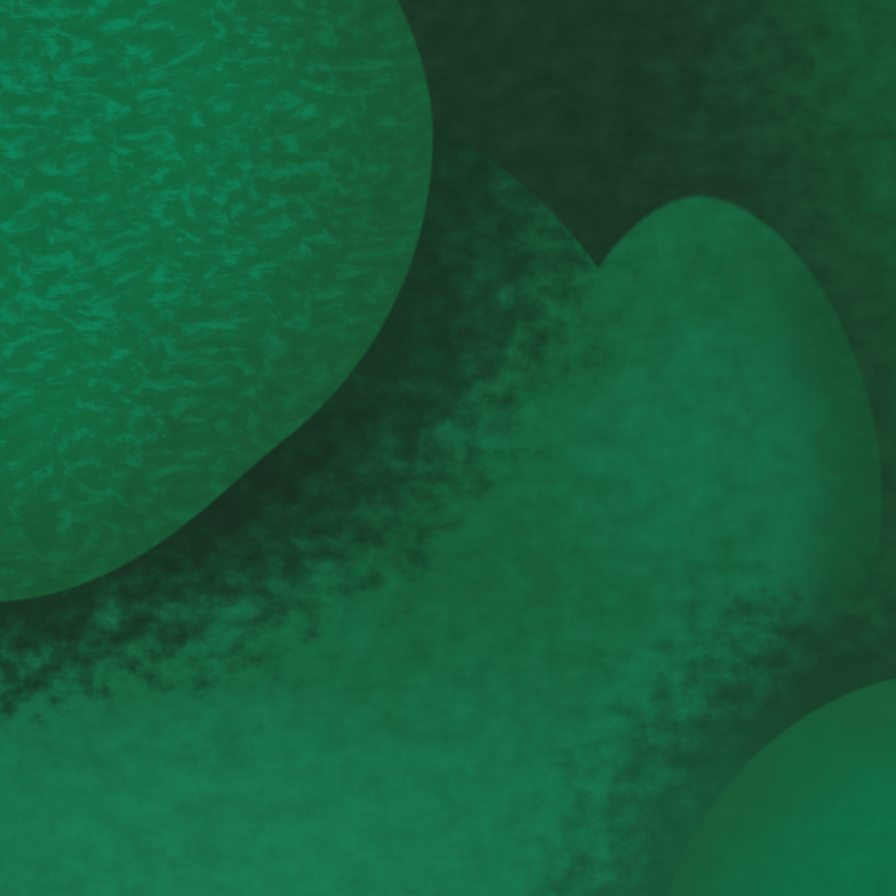
A Shadertoy shader for this background:

```glsl
// Overlapping rounded green hills with a soft painted-paper texture.
// Each hill is a distance-like field; its rim, cast shadow and mottling
// are driven by that field and by layered gradient noise.

vec2 hashGradient(vec2 cell) {
    uvec2 q = uvec2(ivec2(cell) + 4096) * uvec2(1597334673u, 3812015801u);
    uint h = (q.x ^ q.y) * 1597334673u;
    h ^= h >> 15;
    float angle = float(h & 65535u) * 6.2832 / 65536.0;
    return vec2(cos(angle), sin(angle));
}

float gradientNoise(vec2 p) {
    vec2 i = floor(p), f = fract(p);
    vec2 u = f * f * f * (f * (f * 6.0 - 15.0) + 10.0);
    vec2 e = vec2(1, 0);
    float low = mix(dot(hashGradient(i), f),
                    dot(hashGradient(i + e.xy), f - e.xy), u.x);
    float high = mix(dot(hashGradient(i + e.yx), f - e.yx),
                     dot(hashGradient(i + e.xx), f - e.xx), u.x);
    return 1.4 * mix(low, high, u.y);
}

float fbm(vec2 p) {
    float sum = 0.0, gain = 0.5;
    for (int i = 0; i < 4; i++) {
        sum += gain * gradientNoise(p);
        p = p * 1.93 + 7.3;
        gain *= 0.6;
    }
    return sum;
}

float superLength(vec2 p, float power) {
    p = pow(abs(p) + 1e-5, vec2(power));
    return pow(p.x + p.y, 1.0 / power);
}

// Large boulder, swelling toward its lower left
float upperHill(vec2 p) {
    p -= vec2(0.05, 0.85);
    float a = atan(-p.y, p.x);
    float radius = 0.433 + 0.095 * smoothstep(0.9, 1.78, a)
                 - 0.014 * smoothstep(0.0, -0.5, a);
    return length(p) - radius;
}

// Egg-shaped right shoulder of the middle hill
float shoulder(vec2 p) {
    p -= vec2(0.78, 0.45);
    vec2 size = vec2(p.x < 0.0 ? 0.19 : 0.204, p.y < 0.0 ? 0.5 : 0.331);
    return 0.2 * (superLength(p / size, 1.8) - 1.0);
}

float lowerHill(vec2 p) {
    return superLength(p - vec2(1.03, -0.045), 1.72) - 0.291;
}

float spot(vec2 p, vec2 center, vec2 size) {
    vec2 q = (p - center) / size;
    return exp(-dot(q, q));
}

void mainImage(out vec4 fragColor, in vec2 fragCoord) {
    vec2 p = fragCoord / iResolution.xy;
    float edge = max(0.0025, 1.2 / min(iResolution.x, iResolution.y));

    float cloud = fbm(p * 7.0);
    float mottle = fbm(p * vec2(29.0, 36.0) + 31.0);
    float speckle = fbm(p * vec2(37.0, 62.0) + 1.5 * cloud + 11.0);
    float weave = gradientNoise(p * vec2(40.0, 150.0))
                + gradientNoise(p * vec2(150.0, 40.0) + 50.0);

    float upper = upperHill(p);
    float lower = lowerHill(p);
    float right = shoulder(p);
    float middle = min(length(p - vec2(0.25, 0.408)) - 0.51, right);

    vec3 deep = vec3(0.09, 0.19, 0.13);
    vec3 moss = vec3(0.095, 0.32, 0.19);

    // Dark backdrop, lightening toward the right
    float light = smoothstep(0.70, 1.0, p.x + 0.10 * cloud + 0.06 * mottle);
    light *= 1.0 - 0.5 * smoothstep(0.12, 0.0, middle);
    vec3 color = mix(vec3(0.105, 0.22, 0.15), moss, light);
    color *= 1.0 + 0.16 * mottle;

    // Middle hill, brighter along its diagonal and at the bottom
    float glow = spot(p, vec2(0.79, 0.47), vec2(0.15, 0.20))
               + smoothstep(0.40, 0.08, p.y);
    vec3 hill = mix(vec3(0.09, 0.375, 0.225), vec3(0.085, 0.425, 0.28),
                    clamp(glow + 0.7 * cloud + 0.3 * mottle, 0.0, 1.0));
    hill += vec3(0.015, 0.045, 0.035) * spot(p, vec2(0.24, 0.03), vec2(0.4, 0.17));
    float rim = smoothstep(-0.10, -0.01, right + 0.07 * mottle + 0.05 * cloud)
              * smoothstep(0.80, 0.93, p.x) * smoothstep(0.85, 0.65, p.y);
    hill = mix(hill, vec3(0.095, 0.30, 0.185), 0.8 * rim);

    // Ragged shadows: a wide veil and a dark core under each front hill
    float reach = mix(0.13, 0.22, smoothstep(0.10, 0.40, p.x));
    float gap = upper + 0.10 * mottle + 0.04 * cloud;
    float shade = 0.5 * smoothstep(reach, 0.45 * reach, gap)
                + 0.35 * smoothstep(0.7 * reach, 0.0, gap);
    shade += 0.15 * spot(p, vec2(0.29, 0.46), vec2(0.14, 0.11));
    hill = mix(hill, deep, shade);
    float hollow = spot(p, vec2(0.88, 0.27), vec2(0.15, 0.12));
    shade = smoothstep(0.19, 0.02, lower + 0.10 * mottle + 0.05 * cloud);
    hill = mix(hill, vec3(0.10, 0.235, 0.15), shade * (0.45 + 0.38 * hollow));
    hill *= 1.0 + 0.09 * mottle;
    float cover = max(smoothstep(edge, -edge, middle), smoothstep(0.42, 0.32, p.y));
    color = mix(color, hill, cover);

    // Lower right hill
    vec3 front = mix(vec3(0.095, 0.365, 0.22), vec3(0.06, 0.43, 0.27),
                     smoothstep(0.0, -0.14, lower + 0.07 * cloud + 0.03 * mottle));
    color = mix(color, front * (1.0 + 0.06 * mottle), smoothstep(edge, -edge, lower));

    // Upper left hill with bright horizontal flecks
    float depth = smoothstep(0.0, -0.28, upper + 0.12 * cloud);
    vec3 boulder = mix(vec3(0.095, 0.35, 0.205), vec3(0.07, 0.42, 0.255), depth);
    float fleck = smoothstep(-0.10, 0.45, speckle + 0.25 * cloud);
    boulder = mix(boulder, vec3(0.05, 0.50, 0.345), fleck * (0.18 + 0.67 * depth));
    boulder *= 1.0 + 0.10 * speckle;
    color = mix(color, boulder, smoothstep(edge, -edge, upper));
    fragColor = vec4(color * (1.0 + 0.015 * weave), 1.0);
}
```
